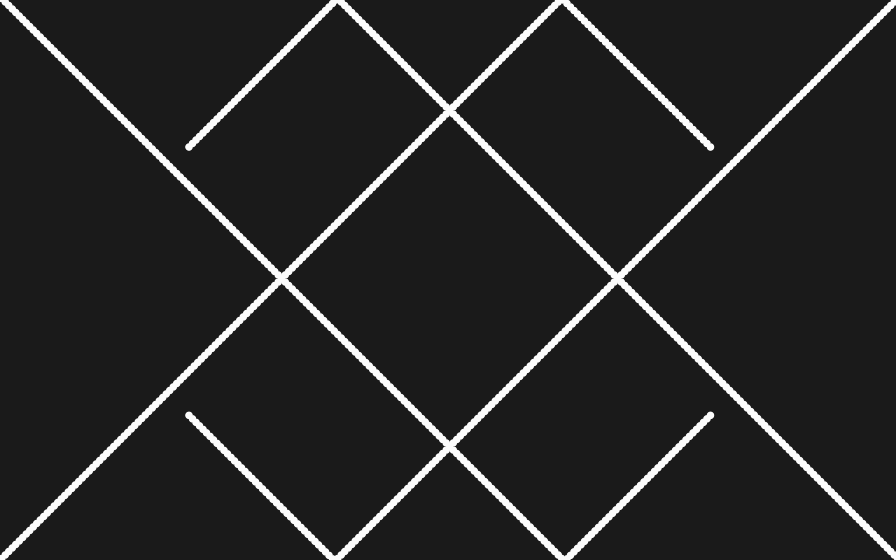
This pattern is drawn by a Shadertoy shader. Its source:

```glsl
// A lattice of four crossing diagonals with four short arms, all drawn as
// strings of overlapping round beads. Lines are found in a frame turned by
// 45 degrees and mirrored with abs(); beads come from rounding along a line.

const vec3 BACKGROUND = vec3(0.102);
const vec3 BEAD_COLOR = vec3(0.99);

// Lengths are in canvas heights, measured from the canvas centre.
const vec2 LATTICE_CENTER = vec2(0.0031, 0.0027);
const vec2 ARM_CENTER = vec2(0.0031, -0.0021);
const vec2 ARM_TIP = vec2(0.4656, 0.2396);
const float DIAMOND_REACH = 0.3;     // centre to each crossing
const float BEAD_STEP = 0.00625;     // horizontal distance between beads
const float BEAD_RADIUS = 0.0067;
const float DIAGONAL = 0.70710678;
const float SPACING = BEAD_STEP / DIAGONAL;

// Distance to an endless bead string along the y axis.
float beadString(vec2 p) {
    p.y -= SPACING * round(p.y / SPACING);
    return length(p) - BEAD_RADIUS;
}

// Distance to a bead string that starts at the origin and runs along +y.
float beadRay(vec2 p) {
    p.y -= SPACING * max(round(p.y / SPACING), 0.0);
    return length(p) - BEAD_RADIUS;
}

// Turns the plane so that rising and falling diagonals become the axes.
vec2 toDiagonal(vec2 p) {
    return DIAGONAL * vec2(p.x + p.y, p.y - p.x);
}

// Four full diagonals enclosing the central diamond.
float latticeDistance(vec2 p) {
    vec2 folded = abs(toDiagonal(p)) - DIAMOND_REACH * DIAGONAL;
    return min(beadString(folded), beadString(folded.yx));
}

// Four arms, running inward from their tips to the top and bottom edges.
float armDistance(vec2 p) {
    return beadRay(toDiagonal(abs(p) - ARM_TIP));
}

void mainImage(out vec4 fragColor, in vec2 fragCoord) {
    vec2 p = (fragCoord - 0.5 * iResolution.xy) / iResolution.y;
    float softness = 0.6 / iResolution.y;

    float d = min(latticeDistance(p - LATTICE_CENTER),
                  armDistance(p - ARM_CENTER));
    float coverage = 1.0 - smoothstep(-softness, softness, d);

    fragColor = vec4(mix(BACKGROUND, BEAD_COLOR, coverage), 1.0);
}
```
